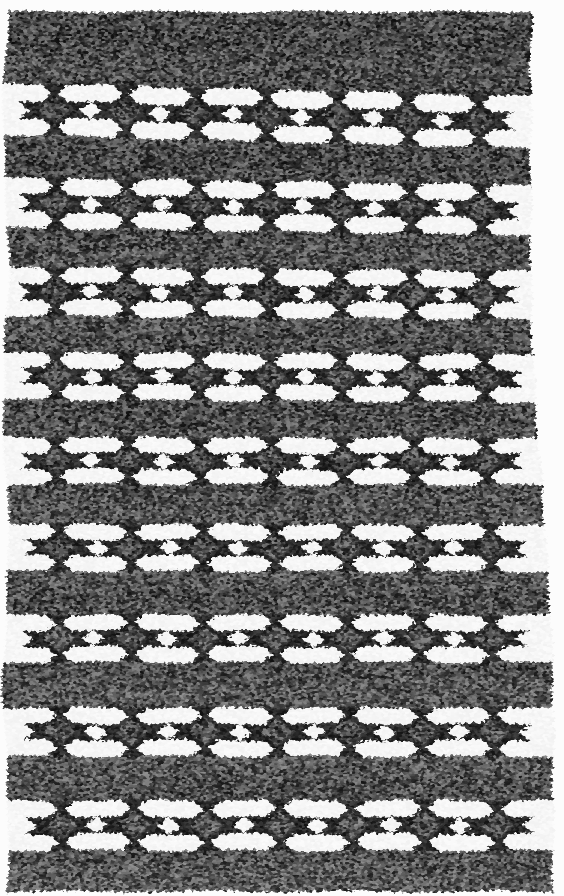
This pattern is drawn by a Shadertoy shader. Its source:

```glsl
#define CANVAS vec2(63.0, 100.0)
#define ROWS 9.0
#define COLUMNS 7.0
#define ROW_PITCH 9.9
#define FIRST_ROW 12.4
#define CELL 8.0
#define BAND_HALF 2.78
#define STRIP_HALF 0.93
#define GREY_YARN 0.31
#define DARK_YARN 0.165
#define WHITE_YARN 0.965
#define FLECK 0.46

float hash(vec2 p) {
    vec3 q = fract(vec3(p.xyx) * 0.1031);
    q += dot(q, q.yzx + 33.33);
    return fract((q.x + q.y) * q.z);
}

// Cellular flecks: nearby cell tones blended by distance, 0 to 1
float woolFlecks(vec2 p) {
    vec2 cell = floor(p);
    float tone = 0.0, total = 0.0;
    for (int j = -1; j <= 1; j++)
    for (int i = -1; i <= 1; i++) {
        vec2 id = cell + vec2(i, j);
        vec2 d = id + vec2(hash(id), hash(id + 71.0)) - p;
        float w = exp(-9.0 * dot(d, d));
        tone += w * hash(id + 19.0);
        total += w;
    }
    return tone / total;
}

// Signed distances are positive inside
float cover(float d, float px) {
    return smoothstep(-0.7 * px, 0.7 * px, d);
}

// White areas of a band; col counts motifs, a is height from the band centre
float whiteFigure(float col, float a, float row) {
    float p = abs(col - clamp(round(col), 0.0, COLUMNS - 1.0)) * CELL;
    float mid = 0.5 * (BAND_HALF + STRIP_HALF);
    float rise = abs(a - mid);
    float hexagon = min(BAND_HALF - mid - rise, 0.66 * (p - 0.38 - 1.15 * rise));

    // Small lozenge between two motifs, slightly off centre
    float jitter = 0.5 * (hash(vec2(floor(col) + 3.0, row)) - 0.5);
    float gap = abs((fract(col) - 0.5) * CELL + jitter);
    float lozenge = 0.74 * (1.0 - gap / 1.25 - a / STRIP_HALF);

    // Plain white beyond the first and last motif
    float middle = 0.5 * (COLUMNS - 1.0);
    float margin = (abs(col - middle) - 0.5 * COLUMNS) * CELL;
    return min(max(max(hexagon, lozenge), margin), BAND_HALF - a);
}

void mainImage(out vec4 fragColor, in vec2 fragCoord) {
    vec2 uv = fragCoord / iResolution.xy;
    vec2 p = vec2(uv.x, 1.0 - uv.y) * CANVAS;
    float px = CANVAS.y / iResolution.y;
    float down = p.y / CANVAS.y;

    // Wool texture and uneven thread edges
    float fleck = woolFlecks(p * vec2(3.0, 4.2)) - 0.5;
    vec2 q = p + 0.28 * fleck;
    q.x += 0.08 * sin(p.y * 9.0) + 0.06 * sin(p.y * 17.0 + p.x);
    q.y += 0.06 * sin(p.x * 6.7 + p.y) + 0.05 * sin(p.x * 13.1) + 0.1 * sin(p.x * 0.4 + p.y * 0.3);

    // Bands with drifting spacing, a tilt near the top and varied height
    float row = clamp(round((q.y - FIRST_ROW) / ROW_PITCH), 0.0, ROWS - 1.0);
    float centre = FIRST_ROW + row * ROW_PITCH + 0.75 * cos((row - 1.0) * 0.785);
    centre += 0.8 * exp(-0.6 * row) * (p.x / 31.0 - 1.0);
    float height = 1.04 - 0.1 * sin(3.1416 * row / ROWS);
    float a = abs(q.y - centre) / height;

    // Motif columns spread a little toward the bottom
    float start = mix(6.1, 6.85, down) + 0.3 * (hash(vec2(row, 5.0)) - 0.5);
    float col = (q.x - start) / mix(7.86, 8.14, down);
    float nearest = clamp(round(col), 0.0, COLUMNS - 1.0);
    float side = abs(col - nearest) * CELL;

    // Grey ground with slow dye changes, dark motifs with grey hearts
    float dye = 0.018 * sin(p.y * 0.9 + 1.0) + 0.012 * sin(p.y * 3.7 + 0.2 * p.x)
              + 0.05 * (down - 0.5);
    float grey = GREY_YARN + dye + FLECK * fleck;
    float dark = DARK_YARN + 0.2 * fleck;
    float white = WHITE_YARN + 0.04 * fleck;
    float heart = 0.8 * (1.0 - side / 1.75 - a / 1.55);
    float tone = mix(grey, dark, cover(BAND_HALF - a, px));
    tone = mix(tone, grey, cover(heart, px));
    tone = mix(tone, white, cover(whiteFigure(col, a, row), px));

    // Cloth outline, wavy at the sides and wider below
    float left = 0.65 + 0.3 * sin(p.y * 0.2 + 2.0) + 0.15 * sin(p.y * 0.47);
    float right = mix(59.3, 61.8, smoothstep(0.3, 0.8, down)) + 0.15 * sin(p.y * 0.63);
    float cloth = min(min(q.x - left, right - q.x), min(q.y - 1.3, 99.5 - q.y));
    tone = mix(0.99, tone, cover(cloth, px));

    fragColor = vec4(vec3(clamp(tone, 0.0, 1.0)), 1.0);
}
```
